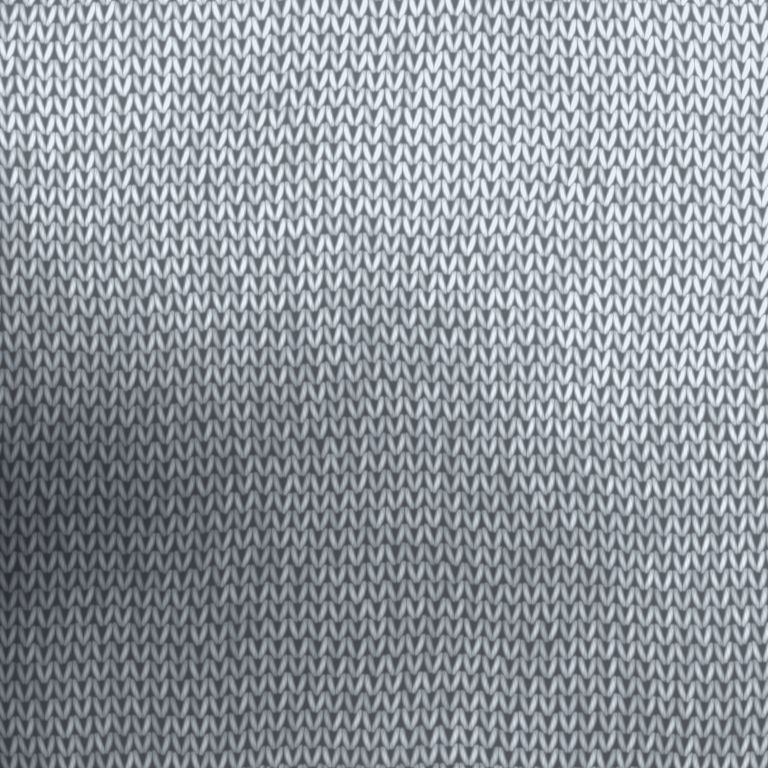
Write a WebGL 1 fragment shader that draws this texture.

```glsl
precision highp float;
// Pale blue-grey stockinette knit: nested V stitches under soft, uneven light.
uniform vec2 u_resolution;

const vec2 STITCHES = vec2(40.0, 42.0);   // columns and rows
const vec2 LEG_FOOT = vec2(0.10, -0.48);  // leg ends, from the stitch centre
const vec2 LEG_TOP = vec2(0.37, 0.40);
const float LEG_CORE = 0.03;              // radius of the bright ridge
const float LEG_EDGE = 0.25;              // radius where the yarn ends
const float JITTER = 0.11;                // stitch displacement
const float YARN_VARIATION = 0.30;        // brightness spread between legs
const float FIBRE_STRENGTH = 0.05;
const float HOLE_TONE = 0.56;
const float YARN_TONE = 1.30;
const float LIGHT_LEVEL = 0.76;
const vec2 SHADE_CENTRE = vec2(0.05, 0.38);
const vec2 SHADE_RADIUS = vec2(0.58, 0.28);
const vec3 DARK_YARN = vec3(0.22, 0.23, 0.25);
const vec3 MID_YARN = vec3(0.56, 0.59, 0.62);
const vec3 PALE_YARN = vec3(0.83, 0.86, 0.89);

vec3 hash3(vec2 p) {
  vec3 k = vec3(dot(p, vec2(127.1, 311.7)), dot(p, vec2(269.5, 183.3)),
                dot(p, vec2(71.9, 217.4)));
  return fract(sin(k) * 4375.85);
}

// Slow sway of the columns and rows, in stitches.
vec2 sway(vec2 uv) {
  return vec2(0.16 * sin(uv.y * 9.0 + uv.x * 4.0) + 0.07 * sin(uv.y * 23.0 - uv.x * 11.0),
              0.20 * sin(uv.x * 7.0 + 1.0) + 0.08 * sin(uv.x * 29.0 + uv.y * 6.0));
}

// Height of one yarn leg; q is measured from the stitch centre.
float legHeight(vec2 q, float seed) {
  vec2 axis = LEG_TOP - LEG_FOOT;
  float along = clamp(dot(q - LEG_FOOT, axis) / dot(axis, axis), 0.0, 1.0);
  vec2 away = q - LEG_FOOT - axis * along;
  away.x -= 0.035 * sin(along * 3.14159);
  float body = 1.0 - smoothstep(LEG_CORE, LEG_EDGE, length(away));
  float rounding = 0.68 + 0.32 * sin(along * 3.14159);
  float fibre = sin(along * 15.0 + away.x * 32.0 + seed * 6.283);
  return body * (rounding + FIBRE_STRENGTH * fibre);
}

// Highest yarn among the neighbouring stitches.
float knitHeight(vec2 p) {
  vec2 cell = floor(p);
  float height = 0.0;
  for (int row = -1; row <= 1; row++) {
    for (int col = -1; col <= 1; col++) {
      vec2 id = cell + vec2(float(col), float(row));
      vec2 local = p - id - 0.5;
      for (int leg = 0; leg < 2; leg++) {
        float side = float(leg) * 2.0 - 1.0;
        vec3 rnd = hash3(id + side * vec2(0.31, 0.17));
        vec2 q = local + (rnd.xy - 0.5) * JITTER;
        q.x *= side;
        float gain = 1.0 + (rnd.z - 0.5) * YARN_VARIATION + 0.05 * side;
        height = max(height, legHeight(q, rnd.x) * gain);
      }
    }
  }
  return height;
}

// Broad shade at the left, falling off towards the lower edge.
float lightAt(vec2 uv) {
  vec2 d = (uv - SHADE_CENTRE) / SHADE_RADIUS;
  float shade = 0.26 * exp(-dot(d, d));
  float lower = 0.20 * (1.0 - smoothstep(0.0, 0.72, uv.y));
  float leftEdge = 0.13 * exp(-uv.x / 0.09) * (1.0 - uv.y);
  float mottling = 0.012 * (sin(uv.x * 13.0 + uv.y * 8.0) + sin(uv.y * 17.0 - uv.x * 9.0));
  return LIGHT_LEVEL + 0.05 * uv.x - shade - lower - leftEdge + mottling;
}

vec3 yarnColour(float tone) {
  vec3 colour = mix(DARK_YARN, MID_YARN, clamp((tone - 0.23) / 0.36, -0.4, 1.0));
  return mix(colour, PALE_YARN, clamp((tone - 0.59) / 0.27, 0.0, 1.3));
}

void main() {
  vec2 uv = gl_FragCoord.xy / u_resolution;
  float height = knitHeight(uv * STITCHES + sway(uv));
  float tone = lightAt(uv) * mix(HOLE_TONE, YARN_TONE, height);
  gl_FragColor = vec4(clamp(yarnColour(tone), 0.0, 1.0), 1.0);
}
```
